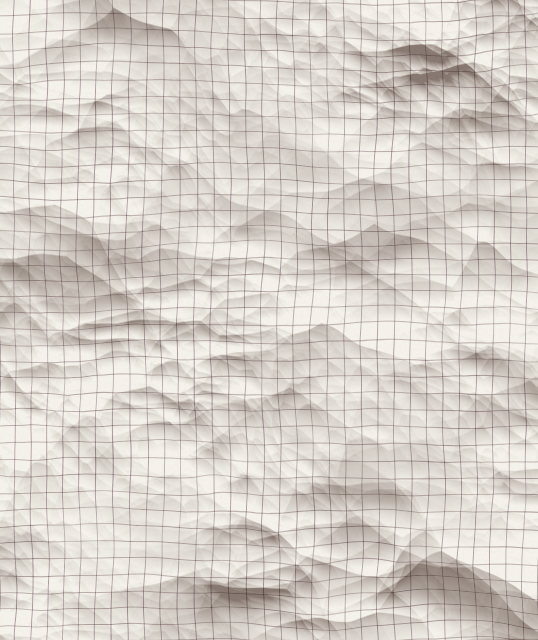
Write a Shadertoy shader that draws this texture.

```glsl
#define GRID_ROWS 38.8
#define LINE_HALF_WIDTH 0.0007
#define FOLD_STRENGTH 0.62
#define CREASE_STRENGTH 0.68
#define STRETCH 0.55
#define SOFTNESS 0.0013
#define LIGHT_DIR vec2(-0.14, 0.99)
#define PAPER_LIT vec3(0.94, 0.93, 0.90)
#define PAPER_DARK vec3(0.60, 0.55, 0.52)
#define INK_VERTICAL vec3(0.70, 0.62, 0.68)
#define INK_HORIZONTAL vec3(0.73, 0.67, 0.69)

vec2 hash2(vec2 p) {
    vec3 q = fract(p.xyx * vec3(0.1031, 0.1030, 0.0973));
    q += dot(q, q.yzx + 33.33);
    return fract((q.xx + q.yz) * q.zy);
}

float cornerSlope(vec2 cell, vec2 offset) {
    float angle = 6.2832 * hash2(cell).x;
    return dot(vec2(cos(angle), sin(angle)), offset);
}

// Gradient noise, about -0.7 to 0.7
float noise(vec2 p) {
    vec2 i = floor(p), f = fract(p);
    vec2 u = f * f * f * (f * (f * 6.0 - 15.0) + 10.0);
    vec2 e = vec2(1.0, 0.0);
    return mix(mix(cornerSlope(i, f), cornerSlope(i + e, f - e), u.x),
               mix(cornerSlope(i + e.yx, f - e.yx), cornerSlope(i + 1.0, f - 1.0), u.x), u.y);
}

// Squared distance to the nearest scattered point: bowls that meet in straight creases
float creases(vec2 p) {
    vec2 i = floor(p), f = fract(p);
    float nearest = 8.0;
    for (int y = -1; y <= 1; y++)
    for (int x = -1; x <= 1; x++) {
        vec2 cell = vec2(x, y);
        vec2 d = cell + hash2(i + cell) - f;
        nearest = min(nearest, dot(d, d));
    }
    return nearest;
}

// Rotates so that x runs along the folds, and compresses that axis
vec2 alongFolds(vec2 p, float angle) {
    float c = cos(angle), s = sin(angle);
    return vec2(STRETCH * (c * p.x - s * p.y), s * p.x + c * p.y);
}

// Height of the crumpled sheet
float relief(vec2 p) {
    p += 0.030 * vec2(noise(p * 4.0), noise(p * 4.0 + 19.0));
    p += 0.014 * vec2(noise(p * 12.0 + 7.0), noise(p * 12.0 + 41.0));
    float height = 0.0;
    float scale = 2.6;
    for (int i = 0; i < 4; i++) {
        float k = float(i);
        float angle = 0.38 + 0.5 * sin(k * 2.4 + 0.4);
        vec2 q = alongFolds(p, angle) * scale + 17.3 * (k + 1.0);
        float patches = 0.35 + 1.3 * smoothstep(-0.3, 0.35, noise(p * 3.2 + 5.7 * k + 3.0));
        float fade = 1.0 - 0.13 * k;
        height -= FOLD_STRENGTH * fade * patches * abs(noise(q)) / scale;
        float fine = scale * 1.7;
        height += CREASE_STRENGTH * fade * patches * creases(q * 1.7 + 50.0) / fine;
        scale *= 2.1;
    }
    return height;
}

// Coverage of the ruled lines, per axis
vec2 ruledLines(vec2 p, float pixel) {
    vec2 d = abs(fract(p * GRID_ROWS) - 0.5) / GRID_ROWS;
    return clamp((LINE_HALF_WIDTH - d) / pixel + 0.5, 0.0, 1.0)
         * min(1.0, 2.0 * LINE_HALF_WIDTH / pixel + 0.3);
}

void mainImage(out vec4 fragColor, in vec2 fragCoord) {
    float pixel = 1.0 / iResolution.y;
    vec2 p = fragCoord * pixel + 2.0;

    // Slope toward the light gives the shade
    vec2 stepToLight = LIGHT_DIR * SOFTNESS;
    float ahead = relief(p + stepToLight);
    float behind = relief(p - stepToLight);
    float shade = (ahead - behind) / (2.0 * SOFTNESS);
    shade += 1.3 * noise(alongFolds(p, 0.3) * 3.5 + 80.0);
    shade = clamp(shade, -1.4, 2.9);

    // Tone curve from lit to shadowed paper
    float tone = 0.887 - 0.08 * shade - 0.015 * shade * shade;
    tone = min(tone, 0.955) + 0.012 * noise(p * 230.0);
    vec3 color = mix(PAPER_LIT, PAPER_DARK, (PAPER_LIT.r - tone) / (PAPER_LIT.r - PAPER_DARK.r));

    // Ruled grid, bent by the relief
    vec2 bent = p + 0.012 * vec2(noise(p * 3.0 + 11.0), noise(p * 3.0 + 29.0));
    bent += 0.004 * vec2(noise(p * 11.0 + 13.0), noise(p * 11.0 + 37.0));
    bent += vec2(0.03, 0.07) * (ahead + behind) * 0.5;
    vec2 ink = ruledLines(bent, pixel);
    ink *= 0.85 + 0.5 * vec2(noise(p * 9.0 + 61.0), noise(p * 9.0 + 73.0));
    color *= mix(vec3(1.0), INK_VERTICAL, ink.x);
    color *= mix(vec3(1.0), INK_HORIZONTAL, ink.y);

    fragColor = vec4(clamp(color, 0.0, 1.0), 1.0);
}
```
